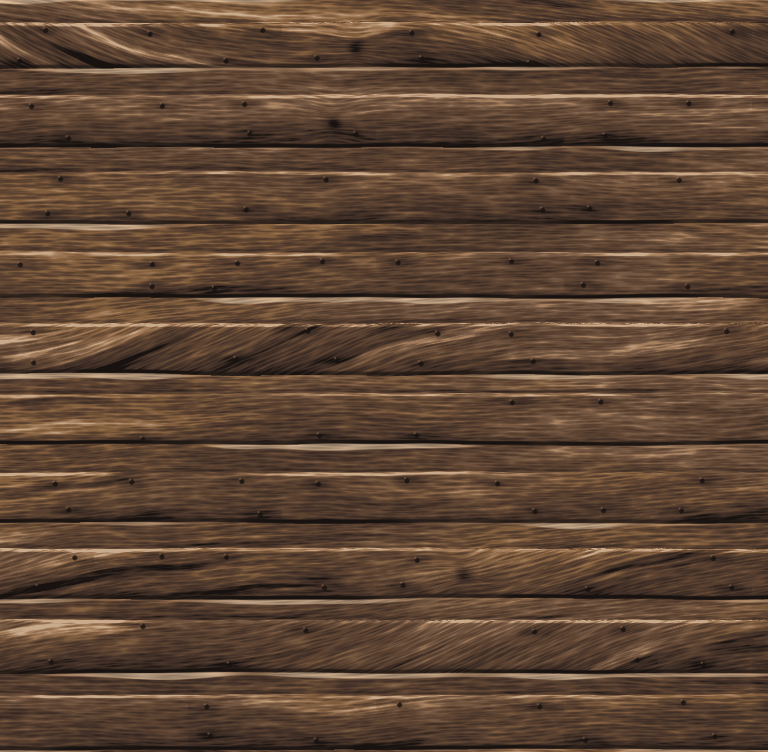
This texture is drawn by a Shadertoy shader. Its source:

```glsl
// Weathered brown timber cladding: ten horizontal boards, each with a raised ridge.
// Layered sines bend the grain and wear the edges; stretched cellular noise makes
// the fibres, and hashes vary the boards and scatter nails and knots.

#define BOARDS 10.0        // boards down the canvas
#define SHIFT 0.055        // part of the first board hidden above the top
#define RIDGE 0.34         // ridge position below the top of a board
#define EDGE_WOBBLE 0.018  // unevenness of seams and ridges
#define FIBRE 27.0         // fibres per board height
#define FIBRE_DEPTH 0.62   // contrast of the fibres
#define NAIL_GAP 1.25      // nail spacing in board heights
#define NAIL_SIZE 0.033

const vec3 DEEP = vec3(0.09, 0.07, 0.06);
const vec3 DARK = vec3(0.26, 0.19, 0.155);
const vec3 BASE = vec3(0.36, 0.26, 0.19);
const vec3 MID  = vec3(0.45, 0.34, 0.26);
const vec3 WARM = vec3(0.51, 0.37, 0.24);
const vec3 TAN  = vec3(0.64, 0.49, 0.36);
const vec3 PALE = vec3(0.78, 0.67, 0.55);

// Grain slope of each board, top to bottom; positive rises to the right
const float SLANT[10] = float[10](-0.25, 0.03, 0.0, 0.03, 0.25, 0.02, 0.03, 0.16, 0.28, 0.03);

float hash(vec2 p) {
    vec3 q = fract(vec3(p.xyx) * 0.1031);
    q += dot(q, q.yzx + 33.33);
    return fract((q.x + q.y) * q.z);
}

// Layered, rotated sines, roughly -1 to 1
float waves(vec2 p) {
    float sum = 0.0, amp = 0.5;
    for (int i = 0; i < 5; i++) {
        p = mat2(0.8, 0.6, -0.6, 0.8) * p * 1.6 + vec2(1.7, 3.1);
        sum += amp * sin(p.x + 1.5 * sin(p.y));
        amp *= 0.65;
    }
    return sum;
}

// Cellular noise: distance to the nearest scattered point
float cells(vec2 p) {
    vec2 id = floor(p);
    float nearest = 2.0;
    for (int j = -1; j <= 1; j++)
        for (int i = -1; i <= 1; i++) {
            vec2 c = id + vec2(i, j);
            vec2 point = c + vec2(hash(c), hash(c + 57.3));
            nearest = min(nearest, length(p - point));
        }
    return nearest;
}

float band(float d, float halfWidth, float aa) {
    return 1.0 - smoothstep(halfWidth - aa, halfWidth + aa, abs(d));
}

// Wood colour from deep shadow (-0.5) to bleached fibre (1.1)
vec3 woodColour(float tone, float warmth) {
    vec3 c = mix(DARK, BASE, smoothstep(0.0, 0.35, tone));
    c = mix(c, mix(MID, WARM, warmth), smoothstep(0.32, 0.62, tone));
    c = mix(c, TAN, smoothstep(0.6, 0.88, tone));
    c = mix(c, PALE, smoothstep(0.85, 1.1, tone));
    return mix(DEEP, c, smoothstep(-0.5, 0.05, tone));
}

void mainImage(out vec4 fragColor, in vec2 fragCoord) {
    float aa = BOARDS / iResolution.y;
    float x = fragCoord.x * aa;
    float y = (iResolution.y - fragCoord.y) * aa + SHIFT;

    // Nearest seam, the board it bounds, and the distance to its ridge
    float edge = floor(y + 0.5);
    float seam = y - edge - 0.1 * (hash(vec2(edge, 4.0)) - 0.5)
               - EDGE_WOBBLE * waves(vec2(x * 0.45, edge * 7.3));
    float board = seam >= 0.0 ? edge : edge - 1.0;
    float f = y - board;
    float ridgeAt = RIDGE + 0.14 * (hash(vec2(board, 9.0)) - 0.5);
    float ridge = f - ridgeAt - EDGE_WOBBLE * waves(vec2(x * 0.4, board * 5.1 + 2.0));
    float face = smoothstep(-aa, aa, ridge);

    // Grain coordinates: slanted on the face, bent around an occasional knot
    float slant = SLANT[int(mod(board, BOARDS))] * mix(0.3, 1.0, face);
    vec2 g = vec2(x + board * 17.0, y + slant * (x + 1.2 * sin(x * 0.7 + board)));
    g.y += 0.07 * waves(vec2(g.x * 0.3, y * 0.7));
    vec2 knot = vec2(x - 9.0 * hash(vec2(board, 21.0)) - 0.5, f - 0.7);
    float knotty = step(0.72, hash(vec2(board, 33.0)));
    g.y += knotty * 0.5 * knot.y * exp(-dot(knot, knot) * 9.0);

    // Broad light and dark, then streaks and fibres
    float stripTone = mix(0.16, 0.46, hash(vec2(board, 12.0)));
    float faceTone = 0.5 - 0.36 * clamp(ridge / (1.0 - ridgeAt), 0.0, 1.0);
    float tone = mix(stripTone, faceTone, face) + 0.12 * (hash(vec2(board, 15.0)) - 0.5);
    float fibre = cells(vec2(g.x * 1.7, g.y * FIBRE));
    float fine = cells(vec2(g.x * 5.0 + 40.0, g.y * FIBRE * 0.8));
    float streak = waves(vec2(g.x * 0.32, g.y * 2.6));
    tone += 0.22 * streak + FIBRE_DEPTH * (fibre - 0.45) + 0.28 * (fine - 0.45);

    // Splits and bleached fibres follow the grain
    float split = waves(vec2(g.x * 0.26 + 5.0, g.y * 3.4));
    float strength = 0.45 + 2.0 * abs(slant);
    tone -= strength * 0.7 * smoothstep(0.65, 0.95, split);
    tone += strength * 0.5 * smoothstep(0.6, 0.9, -split);
    tone -= knotty * 0.6 * exp(-dot(knot, knot) * 110.0);

    // Ridge: worn bright line under a thin shadow
    float wear = smoothstep(-0.55, 0.5, waves(vec2(x * 0.5, board * 3.7 + 8.0)));
    tone += (0.15 + 0.4 * wear) * band(ridge - 0.02, 0.022, aa);
    tone -= 0.2 * band(ridge + 0.035, 0.02, aa);

    // Nails: two loose rows on each board, with dark stains
    float nail = 0.0, glint = 0.0;
    for (int k = 0; k < 2; k++) {
        vec2 id = vec2(floor(x / NAIL_GAP), board * 2.0 + float(k) + 60.0);
        float height = k == 0 ? 0.87 : ridgeAt + 0.13;
        vec2 at = vec2((id.x + 0.2 + 0.6 * hash(id)) * NAIL_GAP, height + 0.08 * (hash(id + 7.0) - 0.5));
        vec2 q = vec2(x, f) - at;
        float present = step(0.42, hash(id + 19.0));
        tone -= present * 0.35 * exp(-dot(q * q, vec2(14.0, 260.0)));
        nail = max(nail, present * band(length(q), NAIL_SIZE, aa));
        glint = max(glint, present * band(length(q + vec2(0.025, 0.035)), 0.012, aa));
    }

    // Seam: dark gap above a pale, splintered lip of changing width
    float lipWidth = max(0.0, 0.013 + 0.03 * waves(vec2(x * 0.42, edge * 9.1)));
    float lip = band(seam - lipWidth, lipWidth, aa) * smoothstep(0.0, 0.018, lipWidth);
    float gap = band(seam + 0.028, 0.024, aa);
    gap *= 0.5 + 0.5 * smoothstep(-0.4, 0.4, waves(vec2(x * 0.6, edge * 4.3)));
    tone -= 0.22 * smoothstep(-0.16, 0.0, seam) * step(seam, 0.0);

    float warmth = smoothstep(-0.5, 0.5, waves(vec2(x * 0.25, y * 0.8 + 3.0)));
    vec3 colour = woodColour(tone, warmth);
    vec3 lipColour = mix(TAN, PALE, smoothstep(0.01, 0.035, lipWidth)) * (0.78 + 0.4 * fibre);
    colour = mix(colour, DEEP, max(gap, nail * 0.85));
    colour = mix(colour, lipColour, lip * 0.85);
    colour = mix(colour, MID * 1.2, glint * 0.7);
    fragColor = vec4(clamp(colour, 0.0, 1.0), 1.0);
}
```
